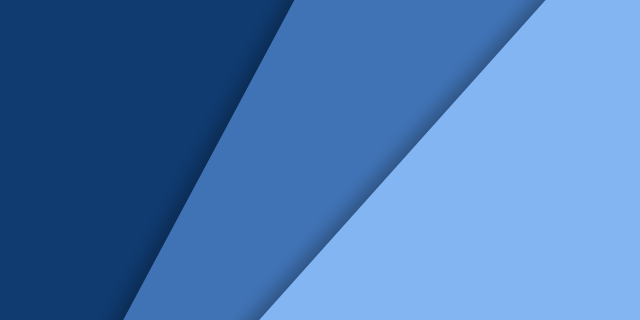
A WebGL 2 fragment shader for this background:

```glsl
#version 300 es
precision highp float;
// Three flat blue sheets with slanted edges, each casting a soft shadow to its left.

uniform vec2 u_resolution;
out vec4 fragColor;

// Signed distance to the line through foot and head, positive on its right side.
float rightOfLine(vec2 p, vec2 foot, vec2 head) {
    vec2 along = normalize(head - foot);
    return dot(p - foot, vec2(along.y, -along.x));
}

// Lays a sheet over the base colour, with a shadow just outside its edge.
vec3 laySheet(vec3 base, vec3 sheet, float dist, float pixel) {
    float shadow = 0.27 * pow(1.0 - smoothstep(-0.02, 0.085, -dist), 1.3);
    vec3 shaded = base * (1.0 - shadow);
    return mix(shaded, sheet, smoothstep(-0.6 * pixel, 0.6 * pixel, dist));
}

void main() {
    // Canvas height is one unit.
    float pixel = 1.0 / u_resolution.y;
    vec2 p = gl_FragCoord.xy * pixel;

    vec3 navy = vec3(0.06, 0.23, 0.44);
    vec3 midBlue = vec3(0.25, 0.45, 0.71);
    vec3 skyBlue = vec3(0.51, 0.71, 0.95);

    float steepEdge = rightOfLine(p, vec2(0.385, 0.0), vec2(0.92, 1.0));
    float shallowEdge = rightOfLine(p, vec2(0.81, 0.0), vec2(1.705, 1.0));

    vec3 color = laySheet(navy, midBlue, steepEdge, pixel);
    color = laySheet(color, skyBlue, shallowEdge, pixel);
    fragColor = vec4(color, 1.0);
}
```
